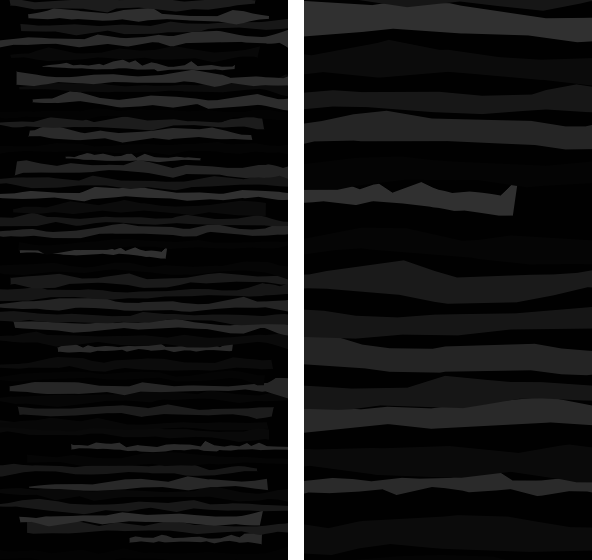
Left: the whole. Right: its middle third, enlarged.
This background is drawn by a WebGL 2 fragment shader. Its source:

```glsl
#version 300 es
precision highp float;

// Ragged grey strips stacked over black, like torn horizontal strata.
// Each strip has two polyline edges with uneven knots around a wandering
// centre; a loop lays the strips from bottom to top, in canvas heights.

uniform vec2 u_resolution;
out vec4 outColor;

const int   STRIPS       = 47;
const int   FINE_EVERY   = 8;                    // every n-th strip is thin and jagged
const float ROW_JITTER   = 0.5;                  // in row heights
const float TILT         = 0.009;                // rise or fall across the canvas
const float WANDER       = 0.007;                // bend of the centre line
const float REACH        = 0.055;                // strips further away are skipped
const float KNOT_STEP    = 0.041;
const float FINE_STEP    = 0.014;
const vec2  HALF_HEIGHT  = vec2(0.0040, 0.0112); // flat part, peak height
const vec2  FINE_HEIGHT  = vec2(0.0024, 0.0105);
const float END_LENGTH   = 0.045;                // zone where ends taper or flare
const float BACKGROUND   = 0.002;
const vec2  DARK_TONES   = vec2(0.012, 0.044);
const vec2  MID_TONES    = vec2(0.065, 0.115);
const vec2  BRIGHT_TONES = vec2(0.138, 0.190);
const vec2  FINE_TONES   = vec2(0.160, 0.195);
const float DARK_SHARE   = 0.35;
const float MID_SHARE    = 0.35;

// Integer hash of a strip or knot index and a channel, giving 0..1.
float hash(int index, int channel) {
    uint h = uint(index + 1000) * 747796405u + uint(channel + 100) * 2891336453u;
    h = ((h >> ((h >> 28u) + 4u)) ^ h) * 277803737u;
    h = (h >> 22u) ^ h;
    h = (h ^ (h >> 15u)) * 2246822519u;
    h ^= h >> 13u;
    return float(h & 0xffffffu) / 16777216.0;
}

// Position and height of one polyline knot; squaring makes peaks rare.
vec2 knot(int k, int seed) {
    float height = hash(k, seed);
    return vec2(float(k) + 0.7 * hash(k, seed + 500), height * height);
}

// Straight segments between unevenly spaced knots.
float polyline(float x, int seed) {
    int k = int(floor(x));
    if (x < knot(k, seed).x) k--;
    vec2 a = knot(k, seed);
    vec2 b = knot(k + 1, seed);
    return mix(a.y, b.y, (x - a.x) / (b.x - a.x));
}

float stripTone(int i, bool fine) {
    float pick = fract(float(i) * 0.618034 + 0.35 * hash(i, 1));
    vec2 tones = BRIGHT_TONES;
    if (fine) tones = FINE_TONES;
    else if (pick < DARK_SHARE) tones = DARK_TONES;
    else if (pick < DARK_SHARE + MID_SHARE) tones = MID_TONES;
    return mix(tones.x, tones.y, hash(i, 2));
}

// Left and right end; many strips run off the canvas.
vec2 stripSpan(int i, bool fine, float width) {
    float a = hash(i, 3);
    float b = hash(i, 4);
    if (fine) {
        float start = 0.5 * a;
        return width * vec2(start, start + mix(0.45, 0.85, b));
    }
    float left = a < 0.55 ? -0.01 : mix(0.03, 0.12, hash(i, 11));
    float right = b < 0.65 ? 1.01 : mix(0.87, 0.95, hash(i, 5));
    return width * vec2(left, right);
}

// Antialiased coverage of strip i at point p.
float stripCover(int i, bool fine, vec2 p, float width, float pixel) {
    float row = float(i) + 0.5 + ROW_JITTER * (hash(i, 6) - 0.5);
    float y = p.y - row / float(STRIPS);
    if (abs(y) > REACH) return 0.0;

    // Sloping, bending centre line.
    y -= TILT * (hash(i, 7) - 0.5) * (2.0 * p.x / width - 1.0);
    y -= WANDER * (polyline(p.x / (1.5 * KNOT_STEP), 220 + i) - 0.33);

    vec2 span = stripSpan(i, fine, width);
    vec2 size = fine ? FINE_HEIGHT : HALF_HEIGHT;
    float knots = p.x / (fine ? FINE_STEP : KNOT_STEP);
    float top = size.x + size.y * polyline(knots, 20 + 2 * i);
    float bottom = size.x + size.y * (fine ? 0.4 : 0.8) * polyline(knots, 21 + 2 * i);

    // Tapering left end, tapering or flaring right end.
    float fromLeft = clamp((p.x - span.x) / END_LENGTH, 0.0, 1.0);
    float fromRight = clamp((span.y - p.x) / END_LENGTH, 0.0, 1.0);
    float ends = mix(mix(0.15, 1.3, hash(i, 8)), 1.0, fromLeft)
               * mix(mix(0.4, 2.4, hash(i, 9)), 1.0, fromRight);

    float vertical = min(top * ends - y, bottom * ends + y);
    float slant = 0.5 * y * (hash(i, 10) - 0.5);
    float sideways = min(p.x - span.x + slant, span.y - p.x + slant);
    return clamp(min(vertical, sideways) / pixel + 0.5, 0.0, 1.0);
}

void main() {
    vec2 p = gl_FragCoord.xy / u_resolution.y;
    float width = u_resolution.x / u_resolution.y;
    float pixel = 1.0 / u_resolution.y;

    float tone = BACKGROUND;
    for (int i = 0; i < STRIPS; i++) {
        bool fine = i % FINE_EVERY == 1;
        tone = mix(tone, stripTone(i, fine), stripCover(i, fine, p, width, pixel));
    }
    outColor = vec4(vec3(tone), 1.0);
}
```
